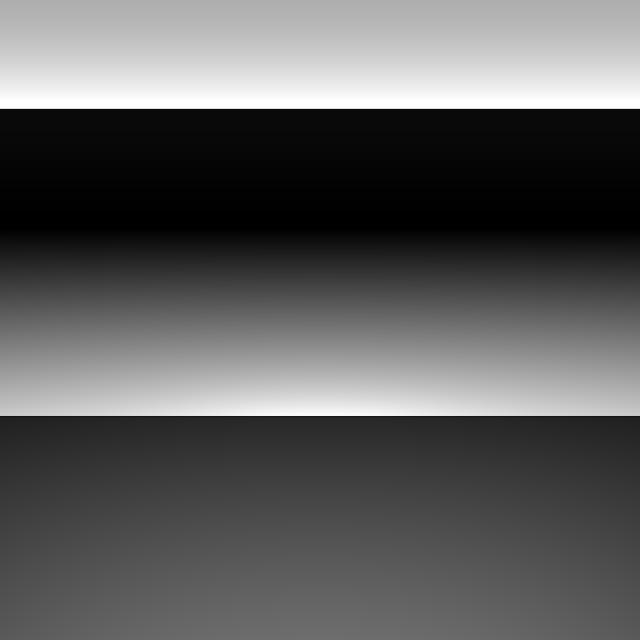
A Shadertoy shader for this background:

```glsl
#define CEILING_EDGE 0.830
#define HORIZON 0.643
#define FLOOR_EDGE 0.350
#define GLOW_WIDTH 0.25
#define GLOW_GAIN 0.14
#define FLOOR_FALLOFF 0.19
#define SEAM_WIDTH 0.0010

// Bright panel, rising to white at its lower edge
float ceilingShade(float y) {
    float t = (1.0 - y) / (1.0 - CEILING_EDGE);
    return min(0.68 + 0.12 * t + 0.24 * t * t, 1.0);
}

// Near-black recess above a wall lit from below
float wallShade(float y, float offset) {
    float recess = 0.037 * smoothstep(HORIZON, CEILING_EDGE, y);
    float t = clamp((HORIZON - y) / (HORIZON - FLOOR_EDGE), 0.0, 1.0);
    float side = 4.0 * offset * offset;
    float wash = t * (0.86 - 0.07 * side);
    float glow = GLOW_GAIN * pow(t, 6.0) * exp(-pow(offset / GLOW_WIDTH, 2.0));
    return recess + wash + glow;
}

// Dark floor, brightening towards the viewer and the centre
float floorShade(float y, float offset) {
    float t = clamp((FLOOR_EDGE - y) / FLOOR_EDGE, 0.0, 1.0);
    float side = 4.0 * offset * offset;
    return (0.15 + 0.36 * t - 0.08 * t * t) * (1.0 - FLOOR_FALLOFF * side);
}

void mainImage(out vec4 fragColor, in vec2 fragCoord) {
    vec2 uv = fragCoord / iResolution.xy;
    float offset = abs(uv.x - 0.5);
    float soft = 0.6 / iResolution.y;

    // Stack the bands with smoothed edges
    float shade = floorShade(uv.y, offset);
    float aboveFloor = smoothstep(-soft, soft, uv.y - FLOOR_EDGE);
    shade = mix(shade, wallShade(uv.y, offset), aboveFloor);
    float aboveWall = smoothstep(-soft, soft, uv.y - CEILING_EDGE);
    shade = mix(shade, ceilingShade(uv.y), aboveWall);

    // Thin shadow seam where the wall meets the floor
    float seamDistance = abs(uv.y - FLOOR_EDGE + SEAM_WIDTH);
    float seam = 1.0 - smoothstep(SEAM_WIDTH - soft, SEAM_WIDTH + soft, seamDistance);
    shade *= 1.0 - 0.4 * seam;

    fragColor = vec4(vec3(clamp(shade, 0.0, 1.0)), 1.0);
}
```
